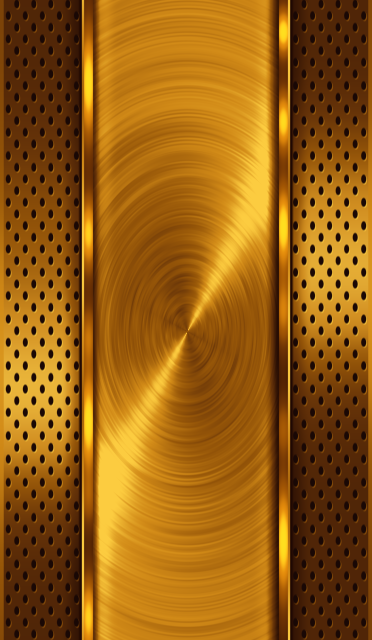
This background is drawn by a Shadertoy shader. Its source:

```glsl
// Brushed gold plate with a conic sheen between polished bars and perforated side panels.
#define ASPECT 1.714                      // canvas height in widths
#define HUB vec2(0.504, 0.826)            // centre of the brushed rings
#define SHEEN_ANGLE 0.49                  // tilt of the bright ray from vertical
#define RING_STRETCH 1.45                 // vertical stretch of the rings
#define GRAIN 0.20                        // strength of the brushed grain
#define HOLE_PITCH vec2(0.0458, 0.0625)   // spacing of the staggered holes
#define HOLE_RADIUS vec2(0.0067, 0.0118)
#define HOLE_START vec2(0.0223, 0.922)
#define PANEL_EDGE 0.217
#define BAR_EDGE 0.226
#define PLATE_EDGE 0.250

// Gold ramp from shadow (0) to highlight (1)
vec3 gold(float t) {
    vec3 c = mix(vec3(0.10, 0.02, 0.01), vec3(0.37, 0.18, 0.03), smoothstep(0.0, 0.27, t));
    c = mix(c, vec3(0.58, 0.33, 0.03), smoothstep(0.22, 0.5, t));
    c = mix(c, vec3(0.82, 0.54, 0.09), smoothstep(0.45, 0.75, t));
    return mix(c, vec3(0.99, 0.80, 0.25), smoothstep(0.7, 1.0, t));
}

// Soft bump of light around a centre
float glint(float x, float centre, float width) {
    float d = (x - centre) / width;
    return exp(-d * d);
}

float hash(vec2 c) {
    return fract(sin(dot(c, vec2(127.1, 311.7))) * 4375.85);
}

// Smooth cells; the second axis wraps around after `turns` cells
float ringCells(float r, float turn, float turns) {
    vec2 cell = floor(vec2(r, turn)), f = smoothstep(0.0, 1.0, fract(vec2(r, turn)));
    float next = mod(cell.y + 1.0, turns);
    cell.y = mod(cell.y, turns);
    float inner = mix(hash(cell), hash(vec2(cell.x, next)), f.y);
    float outer = mix(hash(cell + vec2(1.0, 0.0)), hash(vec2(cell.x + 1.0, next)), f.y);
    return mix(inner, outer, f.x) - 0.5;
}

// Fine scratches: thin arcs around the hub in three widths
float brushedGrain(float r, float angle) {
    float turn = angle / 6.28319 + 0.5;
    return 0.65 * ringCells(r * 300.0, turn * 14.0, 14.0)
         + 0.40 * ringCells(r * 160.0 + 40.0, turn * 9.0, 9.0)
         + 0.16 * ringCells(r * 62.0 + 90.0, turn * 6.0, 6.0);
}

vec3 brushedPlate(vec2 p) {
    vec2 d = p - HUB;
    float angle = atan(d.x, d.y);
    float r = length(d / vec2(1.0, RING_STRETCH));
    float ray = abs(cos(angle - SHEEN_ANGLE));
    float upright = abs(cos(angle + 0.12));

    // Conic reflections: narrow ray, wide halo, far glow above and below
    float tone = 0.47 + 0.21 * pow(ray, 9.0) + 0.25 * pow(ray, 75.0);
    tone += 0.17 * smoothstep(0.12, 0.5, r) * upright;
    tone -= 0.14 * pow(upright, 10.0) * (1.0 - smoothstep(0.0, 0.32, r));
    tone -= 0.10 * pow(1.0 - ray, 2.0) * (1.0 - smoothstep(0.0, 0.25, r));
    tone -= 0.14 * smoothstep(0.33, 0.58, r) * pow(ray, 9.0);
    tone += GRAIN * brushedGrain(r, angle) * smoothstep(0.0, 0.05, r);

    // Rounded sides
    tone += 0.09 * glint(p.x, 0.283, 0.02) + 0.05 * glint(p.x, 0.71, 0.02);
    tone *= mix(0.3, 1.0, smoothstep(PLATE_EDGE, PLATE_EDGE + 0.022, p.x));
    tone *= mix(0.15, 1.0, smoothstep(PLATE_EDGE, PLATE_EDGE + 0.038, 1.0 - p.x));
    return gold(tone);
}

// Polished bar: reflections stacked along its height, v runs from 0 to 1
vec3 polishedBar(float v, float across, bool right) {
    float leftTone = glint(v, 0.87, 0.085) + 0.9 * glint(v, 0.635, 0.055) + 0.5 * glint(v, 0.475, 0.045)
        + glint(v, 0.34, 0.08) + 0.9 * glint(v, 0.035, 0.06) + 0.35 * glint(v, 0.22, 0.04);
    float rightTone = glint(v, 0.95, 0.035) + 0.95 * glint(v, 0.81, 0.045) + glint(v, 0.645, 0.065)
        + 0.6 * glint(v, 0.515, 0.05) + 0.4 * glint(v, 0.33, 0.04) + glint(v, 0.155, 0.085);
    float tone = 0.17 + 0.83 * (right ? rightTone : leftTone);
    tone *= 0.84 + 0.16 * sin(3.1416 * across);
    vec3 colour = gold(tone) * vec3(1.08, 1.0, 0.5);
    return mix(colour, vec3(1.0, 0.88, 0.12), smoothstep(0.75, 1.05, tone));
}

// Perforated panel: banded light with staggered oval holes
vec3 perforatedPanel(vec2 p, float m, float v, bool right, float px) {
    float tone = right ? 0.66 * glint(v, 0.575, 0.15) + 0.14 * glint(v, 0.73, 0.1)
                       : 0.68 * glint(v, 0.385, 0.15) + 0.24 * glint(v, 0.62, 0.16);
    tone = 0.19 + tone;
    tone *= 1.0 - 0.42 * smoothstep(0.16, PANEL_EDGE, m);
    vec3 colour = gold(tone);
    colour = mix(colour, vec3(0.84, 0.64, 0.26), 0.3 * smoothstep(0.4, 0.85, tone));

    vec2 q = (vec2(m, p.y) - HOLE_START) / HOLE_PITCH;
    vec2 a = (q - round(q)) * HOLE_PITCH;
    vec2 b = (q - 0.5 - round(q - 0.5)) * HOLE_PITCH;
    vec2 hole = length(a / HOLE_RADIUS) < length(b / HOLE_RADIUS) ? a : b;
    if (right) hole.x = -hole.x;
    float soft = px / HOLE_RADIUS.x;
    float inside = 1.0 - smoothstep(1.0 - soft, 1.0 + soft, length(hole / HOLE_RADIUS));
    float lip = 1.0 - smoothstep(1.0 - soft, 1.0 + soft,
                                 length((hole - vec2(0.0022, -0.0026)) / HOLE_RADIUS));
    colour = mix(colour, gold(tone + 0.3), 0.85 * lip);
    return mix(colour, vec3(0.10, 0.03, 0.02), inside);
}

void mainImage(out vec4 fragColor, in vec2 fragCoord) {
    vec2 uv = fragCoord / iResolution.xy, p = uv * vec2(1.0, ASPECT);
    float px = 0.7 / iResolution.x;
    bool right = p.x > 0.5;
    float m = min(p.x, 1.0 - p.x);        // distance from the nearer side

    // Outer rim and panel
    vec3 colour = gold(0.36 + 0.42 * glint(uv.y, right ? 0.56 : 0.42, 0.28));
    vec3 panel = perforatedPanel(p, m, uv.y, right, px);
    colour = mix(colour, panel, smoothstep(0.010 - px, 0.010 + px, m));

    // Groove, bead, bar and plate, from outside in
    colour = mix(colour, vec3(0.12, 0.03, 0.01), smoothstep(PANEL_EDGE - 0.008, PANEL_EDGE, m));
    vec3 bead = gold(0.78 + 0.22 * sin(uv.y * 13.0 + (right ? 2.0 : 0.0)));
    colour = mix(colour, bead, smoothstep(0.220 - px, 0.220 + px, m));
    float across = clamp((m - BAR_EDGE) / (PLATE_EDGE - BAR_EDGE), 0.0, 1.0);
    colour = mix(colour, polishedBar(uv.y, across, right), smoothstep(BAR_EDGE - px, BAR_EDGE + px, m));
    colour = mix(colour, brushedPlate(p), smoothstep(PLATE_EDGE - px, PLATE_EDGE + px, m));
    fragColor = vec4(clamp(colour, 0.0, 1.0), 1.0);
}
```
